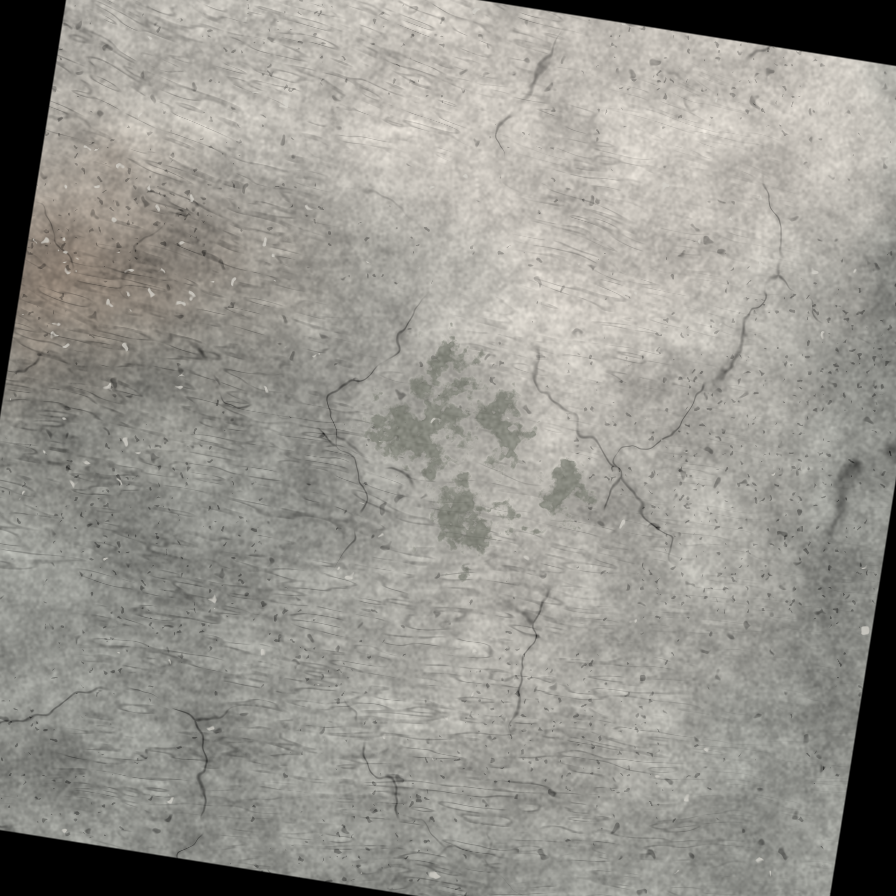
Reproduce this texture procedurally as a WebGL 2 fragment shader.

```glsl
#version 300 es
precision highp float;
uniform vec2 u_resolution;
out vec4 fragColor;

#define TILT 0.157
#define DARK_TONE 0.555
#define LIGHT_TONE 0.765
#define GRAIN 0.15
#define MOTTLE 0.25
#define STREAK_DEPTH 0.13
#define CRACK_WIDTH 0.017
#define CRACK_DEPTH 0.17
#define PIT_DENSITY 0.24
#define MOSS_PATCHES 7

float hash(vec2 p) {
    vec3 h = fract(vec3(p.xyx) * 0.1031);
    h += dot(h, h.yzx + 33.33);
    return fract((h.x + h.y) * h.z);
}
vec2 hash2(vec2 p) { return vec2(hash(p + 17.3), hash(p + 71.9)); }

float noise(vec2 p) {
    vec2 cell = floor(p), f = fract(p), e = vec2(1.0, 0.0);
    f = f * f * (3.0 - 2.0 * f);
    return mix(mix(hash(cell), hash(cell + e.xy), f.x),
               mix(hash(cell + e.yx), hash(cell + e.xx), f.x), f.y);
}

float fbm(vec2 p) {
    float sum = 0.0, amp = 0.5;
    for (int i = 0; i < 5; i++, amp *= 0.5) {
        sum += amp * noise(p);
        p = mat2(1.6, 1.2, -1.2, 1.6) * p + 5.7;
    }
    return sum / 0.97;
}

float blob(vec2 p, vec2 centre, vec2 radius) {
    vec2 d = (p - centre) / radius;
    return exp(-dot(d, d));
}

// Scattered ragged dots, one at most per cell
float specks(vec2 p, float density) {
    p += 0.7 * vec2(noise(p * 1.9), noise(p * 1.9 + 31.0));
    vec2 cell = floor(p);
    float radius = 0.05 + 0.22 * hash(cell + 3.1);
    float d = length(p - cell - 0.35 - 0.3 * hash2(cell));
    return (1.0 - smoothstep(radius - 0.1, radius + 0.12, d)) * step(hash(cell + 9.4), density);
}

// Difference of the two nearest cell distances: zero along cracks
float crackDistance(vec2 p) {
    float nearest = 9.0, second = 9.0;
    for (int i = 0; i < 9; i++) {
        vec2 id = floor(p) + vec2(i % 3, i / 3) - 1.0;
        float d = length(id + hash2(id) - p);
        second = min(second, max(nearest, d));
        nearest = min(nearest, d);
    }
    return second - nearest;
}

// Wavy trowel ridges that steepen towards the top
float ridges(vec2 p, float offset) {
    float across = p.y + p.x * (0.05 + 0.35 * p.y) + 0.02 * noise(p * 11.0) + offset;
    return 0.55 * noise(vec2(p.x * 17.0, across * 95.0))
         + 0.45 * noise(vec2(p.x * 34.0 + 8.0, across * 165.0));
}

float mossCover(vec2 p) {
    float cover = 0.0;
    for (int i = 0; i < MOSS_PATCHES; i++) {
        vec2 seed = vec2(float(i) * 3.7, 12.0);
        vec2 centre = vec2(0.51, 0.48) + (hash2(seed) - 0.5) * vec2(0.36, 0.2);
        cover += blob(p, centre, vec2(0.034, 0.04) * (0.6 + 0.8 * hash(seed)));
    }
    return min(cover, 1.0);
}

void main() {
    vec2 uv = gl_FragCoord.xy / u_resolution;
    vec2 warp = vec2(fbm(uv * 7.0), fbm(uv * 7.0 + 40.0)) - 0.5;
    vec2 p = uv + 0.16 * warp;
    vec2 turned = mat2(0.8, 0.6, -0.6, 0.8) * uv;
    float grain = 0.6 * noise(turned * 240.0) + 0.4 * noise(uv * 310.0 + 9.0);
    float mottle = fbm(uv * 14.0 + 3.0), flecks = fbm(turned * 60.0);
    // Broad light and shade
    float light = 0.85 * blob(p, vec2(0.68, 0.64), vec2(0.30, 0.32))
                + 0.75 * smoothstep(0.55, 0.95, p.y)
                + 0.40 * blob(p, vec2(0.58, 0.25), vec2(0.26, 0.22));
    float edgeShade = smoothstep(0.83, 0.92, p.x - 0.25 * (p.y - 0.35));
    light = min(light, 1.0) * (1.0 - 0.75 * edgeShade);
    float tone = mix(DARK_TONE, LIGHT_TONE, light);
    // Surface texture, embossed along the trowel ridges
    tone += GRAIN * (grain - 0.5) + 0.16 * (flecks - 0.5) + MOTTLE * (mottle - 0.5);
    float brushed = smoothstep(0.36, 0.6, fbm(uv * 4.0 + 21.0)) * (1.0 - 0.8 * smoothstep(0.6, 0.9, p.x));
    float ridge = ridges(uv, 0.0);
    tone += STREAK_DEPTH * brushed * (ridge - ridges(uv, 0.004));
    tone -= STREAK_DEPTH * brushed * (1.0 - smoothstep(0.0, 0.09, abs(ridge - 0.57))) * smoothstep(0.3, 0.6, flecks);
    // Broken cracks with a faint stain beside them
    float gap = crackDistance((uv + 0.16 * warp + 0.014 * noise(uv * 45.0)) * vec2(4.4, 2.9) + 2.0);
    float broken = smoothstep(0.36, 0.6, noise(uv * 7.0 + 11.0)) * smoothstep(0.2, 0.55, noise(uv * 38.0));
    float width = CRACK_WIDTH * (0.5 + 1.2 * noise(uv * 24.0));
    tone -= CRACK_DEPTH * broken * (1.0 - smoothstep(0.0, width, gap));
    tone -= 0.04 * broken * (1.0 - smoothstep(0.0, 0.07, gap));
    // Pits
    float worn = smoothstep(0.35, 0.65, fbm(uv * 5.0 + 60.0));
    tone -= 0.17 * specks(uv * 120.0, PIT_DENSITY * worn) + 0.16 * specks(uv * 70.0 + 7.0, 0.06);
    // Warm and cool tints, with soil at the left
    vec3 color = tone * mix(vec3(0.99, 1.0, 0.965), vec3(1.015, 0.99, 0.95), light);
    float soil = blob(p, vec2(0.06, 0.69), vec2(0.19, 0.13));
    color *= mix(vec3(1.0), vec3(0.87, 0.79, 0.74), soil);
    // Moss dissolving into flecks
    float moss = mossCover(uv + 0.1 * warp);
    float tufts = smoothstep(0.52, 0.8, 0.75 * moss + 1.5 * (flecks - 0.5) + 0.4 * (grain - 0.5));
    color = mix(color, vec3(0.45, 0.46, 0.42) + GRAIN * (grain - 0.5), 0.75 * tufts * smoothstep(0.0, 0.25, moss));
    // Pale chips
    float chips = specks(uv * 85.0 + 4.0, 0.01 + 0.13 * soil);
    color = mix(color, vec3(0.84, 0.83, 0.80), 0.75 * chips);
    // Tilted slab on black
    vec2 q = uv - 0.5;
    float c = cos(TILT), s = sin(TILT);
    q = abs(vec2(c * q.x - s * q.y, s * q.x + c * q.y));
    float slab = 1.0 - smoothstep(0.498, 0.5005, max(q.x, q.y));
    fragColor = vec4(clamp(color, 0.0, 1.0) * slab, 1.0);
}
```
